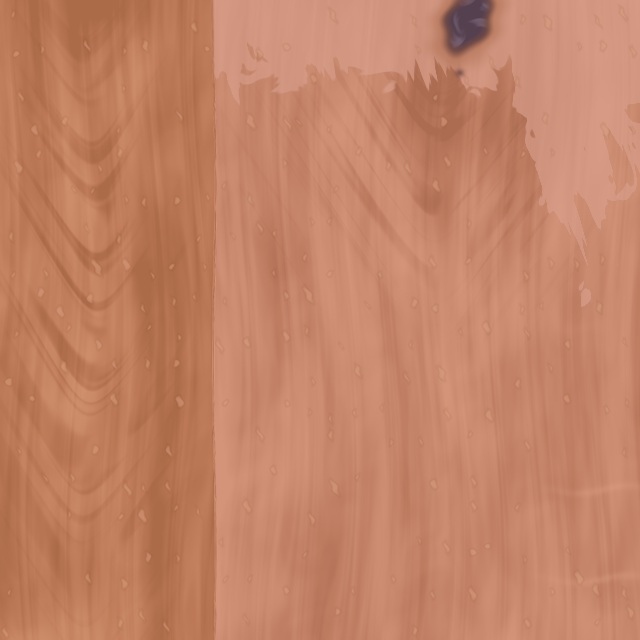
Give the GLSL for this texture, as a Shadertoy shader.

```glsl
// Two joined planks of warm reddish wood with a knot, arched grain, glossy pink wear and small flakes.

const vec3 DEEP_BROWN = vec3(0.67, 0.42, 0.30);
const vec3 DARK_WOOD  = vec3(0.74, 0.48, 0.36);
const vec3 MAIN_WOOD  = vec3(0.79, 0.54, 0.42);
const vec3 WARM_LIGHT = vec3(0.83, 0.58, 0.46);
const vec3 PINK_GLOSS = vec3(0.83, 0.595, 0.515);
const vec3 KNOT_RIM   = vec3(0.46, 0.30, 0.27);
const vec3 KNOT_CORE  = vec3(0.33, 0.25, 0.31);
const vec3 KNOT_SHEEN = vec3(0.45, 0.37, 0.44);
const float SEAM_X = 0.335;

vec2 hash2(vec2 p) {
    vec2 k = vec2(dot(p, vec2(127.1, 311.7)), dot(p, vec2(269.5, 183.3)));
    return fract(sin(k) * 43758.5);
}

// Warped, rotated sines; roughly -1 to 1
float layeredSines(vec2 p, int layers) {
    float sum = 0.0, amp = 0.6;
    for (int i = 0; i < layers; i++) {
        p = mat2(0.8, 0.6, -0.6, 0.8) * p * 1.6 + 1.7;
        p += sin(p.yx * 0.9 + float(i));
        sum += amp * sin(p.x) * cos(p.y);
        amp *= 0.62;
    }
    return sum;
}

// Soft elliptical blob
float spot(vec2 p, vec2 center, vec2 radius) {
    vec2 q = (p - center) / radius;
    return exp(-dot(q, q));
}

// Nested grain arches that open upward around a vertical axis
float arches(vec2 p, float axis, float steepness, float density) {
    float dx = p.x - axis;
    float height = p.y - steepness * sqrt(dx * dx + 0.0009);
    float n = layeredSines(vec2(height * density, dx * 9.0 + p.y * 3.0), 3);
    return smoothstep(0.0, 0.75, n) - 0.25;
}

// Scattered flakes: x is the fill, y is the thin outline
vec2 flakes(vec2 p, vec2 grid, float soft) {
    vec2 result = vec2(0.0);
    vec2 cell = floor(p * grid);
    for (int j = -1; j <= 1; j++)
    for (int i = -1; i <= 1; i++) {
        vec2 id = cell + vec2(i, j);
        vec2 jitter = hash2(id), shape = hash2(id + 57.0);
        if (hash2(id + 19.0).x > 0.48) continue;
        vec2 q = p - (id + 0.2 + 0.6 * jitter) / grid;
        q.x += q.y * (shape.y - 0.3) * 0.7 + 0.0014 * sin(q.y * 380.0 + jitter.x * 6.3);
        vec2 radius = mix(vec2(0.002, 0.004), vec2(0.0055, 0.014), shape * shape.x);
        float d = (length(q / radius) - 1.0) * radius.x;
        result = max(result, vec2(1.0 - smoothstep(-soft, soft, d), exp(-d * d / (soft * soft))));
    }
    return result;
}

// Scalar tone: 0 deep, 1 dark, 2 main, 3 light
vec3 woodRamp(float tone) {
    vec3 c = mix(DEEP_BROWN, DARK_WOOD, clamp(tone, 0.0, 1.0));
    c = mix(c, MAIN_WOOD, clamp(tone - 1.0, 0.0, 1.0));
    return mix(c, WARM_LIGHT, clamp(tone - 2.0, 0.0, 1.0));
}

// Ragged glossy area along the top and down the right side
float glossMask(vec2 p, float soft) {
    float side = smoothstep(0.79, 0.88, p.x);
    float ragged = layeredSines(vec2(p.x * 38.0 + p.y * 9.0, p.y * 19.0), 4);
    float edge = mix(0.88, 0.63, side) + 0.12 * smoothstep(0.91, 1.0, p.x);
    float d = p.y - edge + ragged * mix(0.05, 0.13, side);
    return smoothstep(-soft, soft, d);
}

void mainImage(out vec4 fragColor, in vec2 fragCoord) {
    vec2 uv = fragCoord / iResolution.xy;
    float pixel = 1.0 / min(iResolution.x, iResolution.y);
    float soft = max(pixel, 0.0014);
    float right = smoothstep(-0.003, 0.003, uv.x - SEAM_X - 0.002 * sin(uv.y * 11.0));

    // Vertical grain, shifted between planks
    vec2 bent = uv + vec2(0.012 * sin(uv.y * 7.0 + uv.x * 5.0), 0.0);
    bent.y += right * 3.7;
    float broad = layeredSines(bent * vec2(15.0, 3.5), 3);
    float streaks = layeredSines(bent * vec2(95.0, 5.0), 3);
    float mottle = layeredSines(bent * vec2(34.0, 13.0), 3);
    float tone = mix(1.15, 1.85, right) + 0.95 * broad + 0.5 * streaks + 0.35 * mottle;

    // Arched grain on each plank
    float leftArch = arches(bent, 0.14, 1.7, 34.0) * spot(uv, vec2(0.13, 0.48), vec2(0.11, 0.42));
    float rightArch = arches(bent, 0.69, 1.6, 48.0) * spot(uv, vec2(0.64, 0.72), vec2(0.20, 0.19));
    tone -= mix(1.5 * leftArch, 1.2 * rightArch, right);

    // Broad shadows, seam highlight and faint cross ripples
    tone -= 1.5 * spot(uv, vec2(0.71, 0.83), vec2(0.10, 0.09));
    tone -= 0.7 * spot(uv, vec2(0.68, 0.70), vec2(0.04, 0.12));
    tone -= 0.9 * spot(uv, vec2(0.13, 1.0), vec2(0.10, 0.06));
    tone -= 0.6 * (1.0 - right) * smoothstep(0.16, 0.30, uv.x);
    tone += 0.9 * right * spot(uv, vec2(SEAM_X, 0.28), vec2(0.03, 0.30));
    for (int i = 0; i < 2; i++) {
        float rippleY = 0.235 - 0.14 * float(i) + 0.006 * sin(uv.x * 40.0);
        tone += 0.7 * spot(uv, vec2(0.94, rippleY), vec2(0.07, 0.006));
    }
    vec3 color = woodRamp(tone);
    color += mix(vec3(0.0, -0.004, -0.018), vec3(0.0, 0.002, 0.016), right);

    // Pink gloss with a faint darker margin
    float gloss = glossMask(uv, 0.006) * right;
    vec3 pink = PINK_GLOSS + 0.016 * broad + 0.012 * streaks;
    color = mix(color, pink, 0.88 * gloss);
    color -= 0.07 * gloss * (1.0 - gloss);

    // Light flakes
    vec2 flake = flakes(uv, vec2(24.0, 18.0), soft);
    color = mix(color, PINK_GLOSS + vec3(0.01, 0.01, -0.03), 0.55 * flake.x);
    color -= 0.035 * flake.y;

    // Knot with brown halo, mottled core and a small pit below
    vec2 k = uv - vec2(0.731, 0.967);
    k.x -= 0.25 * k.y;
    k += 0.003 * sin(k.yx * 130.0 + vec2(1.0, 2.6));
    float knot = length(k / vec2(0.037, 0.050));
    color = mix(color, DEEP_BROWN, 0.65 * (1.0 - smoothstep(0.9, 1.9, knot)));
    color = mix(color, KNOT_RIM, 1.0 - smoothstep(0.82, 1.2, knot));
    float sheen = smoothstep(-0.1, 0.7, layeredSines(k * 55.0, 3));
    vec3 core = mix(KNOT_CORE, KNOT_SHEEN, sheen);
    color = mix(color, core, 1.0 - smoothstep(0.55, 1.0, knot));
    color = mix(color, KNOT_RIM, 0.85 * spot(uv, vec2(0.718, 0.886), vec2(0.007, 0.006)));

    fragColor = vec4(clamp(color, 0.0, 1.0), 1.0);
}
```
